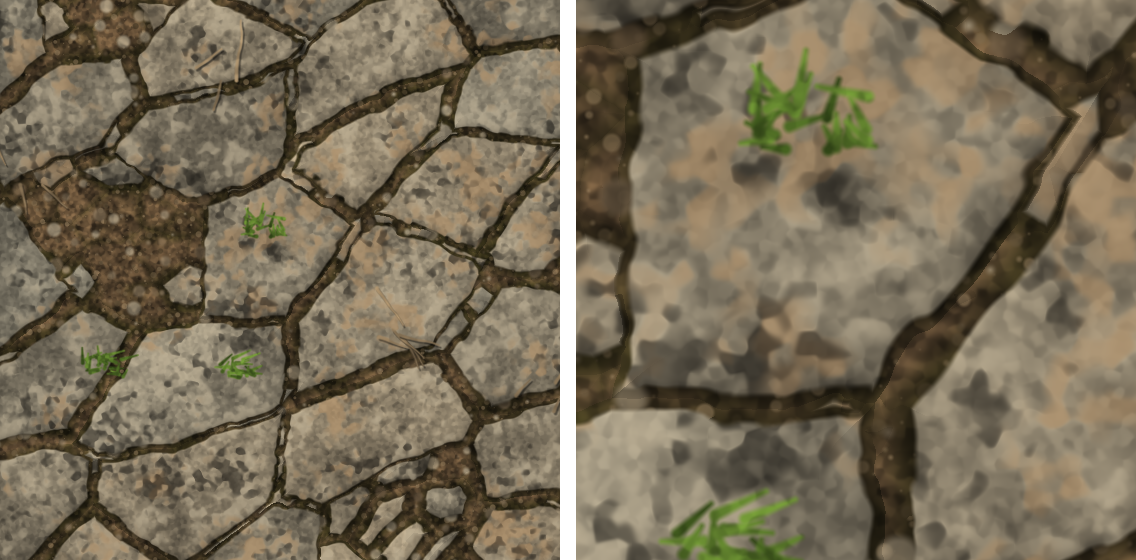
Left, the full canvas; right, a detail of the centre.
Write a WebGL 1 fragment shader that draws this texture.

```glsl
precision highp float;
uniform vec2 u_resolution;

const float TILT = 0.5;
const vec2 SLAB_DENSITY = vec2(3.5, 5.4);
const vec2 RUBBLE_DENSITY = vec2(10.0, 14.0);
const vec2 SLAB_GAP = vec2(0.006, 0.025);
const vec2 RUBBLE_GAP = vec2(0.006, 0.020);
const float SLAB_SHARE = 0.86;
const float RUBBLE_SHARE = 0.38;
const float JITTER = 0.78;
const float SOFTNESS = 0.0022;
const vec2 LIGHT = vec2(-0.5, 0.86);
const vec3 STONE_GRAY = vec3(0.51, 0.485, 0.42);
const vec3 STONE_TAN = vec3(0.60, 0.54, 0.44);
const vec3 LICHEN = vec3(0.70, 0.65, 0.55);
const vec3 RUST = vec3(0.66, 0.52, 0.36);
const vec3 SOIL = vec3(0.37, 0.29, 0.20);
const vec3 SOIL_DARK = vec3(0.18, 0.15, 0.09);
const vec3 MOSS = vec3(0.25, 0.23, 0.11);
const vec3 STRAW = vec3(0.64, 0.54, 0.40);
const vec3 GRASS_DARK = vec3(0.22, 0.31, 0.10);
const vec3 GRASS_LIGHT = vec3(0.40, 0.53, 0.19);

struct Stone { float dist; vec3 id; vec2 normal; };

vec3 hash3(vec2 p) {
  vec3 q = fract(p.xyx * vec3(0.1031, 0.1030, 0.0973));
  q += dot(q, q.yxz + 33.33);
  return fract((q.xxy + q.yzz) * q.zyx);
}

// Smooth cellular noise: cell tones blended by distance
float mottle(vec2 p) {
  vec2 base = floor(p);
  float sum = 0.0, total = 0.0;
  for (int y = -1; y <= 1; y++) for (int x = -1; x <= 1; x++) {
    vec2 cell = base + vec2(x, y);
    vec3 h = hash3(cell);
    vec2 d = cell + h.xy - p;
    float w = exp(-5.0 * dot(d, d));
    sum += w * h.z;
    total += w;
  }
  return sum / total;
}

// Round chips: x = coverage, y = tone
vec2 chips(vec2 p, float radius) {
  vec2 base = floor(p), best = vec2(1.0, 0.0);
  for (int y = -1; y <= 1; y++) for (int x = -1; x <= 1; x++) {
    vec2 cell = base + vec2(x, y);
    vec3 h = hash3(cell + 71.0);
    float d = length(cell + h.xy - p) - radius * h.z * h.z;
    if (d < best.x) best = vec2(d, fract(h.z * 57.0));
  }
  return vec2(1.0 - smoothstep(-0.1, 0.1, best.x), best.y);
}

// Angular stones: signed distance (positive inside), identity, outward normal
Stone paving(vec2 p, vec2 density, float share, vec2 gap) {
  float c = cos(TILT), s = sin(TILT);
  mat2 turn = mat2(c, -s, s, c);
  vec2 q = turn * p * density;
  vec2 base = floor(q), home = base, center = vec2(0.0);
  float nearest = 9.0;
  for (int y = -1; y <= 1; y++) for (int x = -1; x <= 1; x++) {
    vec2 cell = base + vec2(x, y);
    vec2 d = cell + 0.5 + JITTER * (hash3(cell).xy - 0.5) - q;
    if (dot(d, d) < nearest) { nearest = dot(d, d); home = cell; center = d; }
  }
  Stone stone = Stone(9.0, hash3(home + 31.0), vec2(0.0));
  for (int y = -2; y <= 2; y++) for (int x = -2; x <= 2; x++) {
    vec2 cell = home + vec2(x, y);
    vec2 d = cell + 0.5 + JITTER * (hash3(cell).xy - 0.5) - q;
    vec2 across = d - center;
    if (dot(across, across) > 0.0001) {
      vec2 slope = across * density;
      float edge = dot(0.5 * (center + d), across) / length(slope);
      if (edge < stone.dist) { stone.dist = edge; stone.normal = normalize(slope) * turn; }
    }
  }
  if (stone.id.x < share) stone.dist -= mix(gap.x, gap.y, stone.id.y);
  else stone.dist = -stone.dist - 0.5 * (gap.x + gap.y);
  return stone;
}

// Tapered stroke from a along reach
float stroke(vec2 p, vec2 a, vec2 reach, float width) {
  float t = clamp(dot(p - a, reach) / dot(reach, reach), 0.0, 1.0);
  return length(p - a - reach * t) - width * (1.0 - 0.6 * t);
}

float cover(float d) { return 1.0 - smoothstep(-SOFTNESS, SOFTNESS, d); }

void main() {
  vec2 p = gl_FragCoord.xy / u_resolution.y;
  float broad = mottle(p * 9.0), mid = mottle(p * 27.0 + 9.0);
  float fine = mottle(p * 75.0), grain = mottle(p * 170.0);
  vec2 rough = vec2(mid, mottle(p * 24.0 + 40.0)) - 0.5;
  vec2 warped = p + 0.02 * sin(p.yx * 9.0 + vec2(1.0, 4.0)) + 0.013 * rough + 0.005 * (fine - 0.5);

  // Slabs, with rubble filling the open ground
  Stone stone = paving(warped, SLAB_DENSITY, SLAB_SHARE, SLAB_GAP);
  Stone rubble = paving(warped + 3.7, RUBBLE_DENSITY, RUBBLE_SHARE, RUBBLE_GAP);
  rubble.dist = min(rubble.dist, -stone.dist - 0.007);
  if (rubble.dist > stone.dist) stone = rubble;
  float lit = dot(stone.normal, LIGHT);

  // Soil, darker and mossy beside stones
  float open = smoothstep(0.0, 0.030, -stone.dist);
  vec3 soil = mix(mix(SOIL_DARK, MOSS, broad * 0.7), SOIL, clamp(open + 0.9 * (mid - 0.4), 0.0, 1.0));
  soil *= 1.0 + 0.7 * (fine - 0.5) + 0.6 * (grain - 0.5);
  vec2 grit = chips(p * 75.0, 0.42), pebble = chips(p * 28.0, 0.36);
  soil = mix(soil, mix(SOIL_DARK, STRAW, grit.y), grit.x * 0.55);
  soil = mix(soil, mix(SOIL, LICHEN, pebble.y) * (0.7 + 0.6 * fine), pebble.x * 0.75);
  soil *= 1.0 - 0.45 * exp(min(stone.dist, 0.0) / 0.009) * (0.6 - 0.4 * lit);

  // Weathered stone faces
  vec3 face = mix(STONE_GRAY, STONE_TAN, stone.id.z) * mix(0.88, 1.10, fract(stone.id.y * 7.3));
  face *= 1.0 + 0.32 * (broad - 0.5) + 0.26 * (mid - 0.5) + 0.26 * (fine - 0.5) + 0.24 * (grain - 0.5);
  face = mix(face, LICHEN, 0.6 * smoothstep(0.52, 0.8, 0.5 * mid + 0.5 * fine));
  face = mix(face, RUST, 0.55 * smoothstep(0.58, 0.82, 0.6 * mottle(p * 13.0 + 80.0) + 0.4 * fine));
  face *= 1.0 - 0.45 * smoothstep(0.6, 0.85, 0.5 * mottle(p * 11.0 + 20.0) + 0.5 * mottle(p * 90.0 + 7.0));
  face *= 1.0 + (0.16 * lit - 0.10) * exp(-max(stone.dist, 0.0) / 0.008);
  vec3 color = mix(soil, face, cover(-stone.dist));

  // Dry twigs in loose bundles
  for (int i = 0; i < 15; i++) {
    float n = float(i), bundle = floor(n / 3.0);
    vec3 h = hash3(vec2(n, 5.0)), g = hash3(vec2(bundle, 90.0));
    float angle = (g.z < 0.5 ? 1.1 : -0.8) + 1.1 * (h.z - 0.5);
    vec2 start = g.xy + 0.12 * (h.xy - 0.5);
    vec2 reach = mix(0.04, 0.17, h.x * h.y) * vec2(cos(angle), sin(angle));
    vec2 bent = p + 0.007 * rough;
    color *= 1.0 - 0.45 * cover(stroke(bent + vec2(-0.003, 0.004), start, reach, 0.003));
    vec3 straw = STRAW * mix(0.7, 1.1, h.y) * (0.8 + 0.4 * fine);
    color = mix(color, straw, 0.9 * cover(stroke(bent, start, reach, 0.0032)));
  }

  // Grass tufts
  for (int i = 0; i < 66; i++) {
    float n = float(i), tuft = floor(n / 22.0);
    vec3 h = hash3(vec2(n, 140.0));
    vec2 root = 0.15 + 0.7 * hash3(vec2(tuft, 210.0)).xy + (h.xy - 0.5) * vec2(0.075, 0.04);
    float angle = 1.5 + 3.6 * (h.z - 0.5);
    vec2 reach = mix(0.012, 0.034, h.y) * vec2(cos(angle), sin(angle));
    vec3 blade = mix(GRASS_DARK, GRASS_LIGHT, fract(h.x * 9.0)) * (0.75 + 0.5 * grain);
    color = mix(color, blade, cover(stroke(p, root, reach, 0.0034)));
  }
  gl_FragColor = vec4(clamp(color, 0.0, 1.0), 1.0);
}
```
